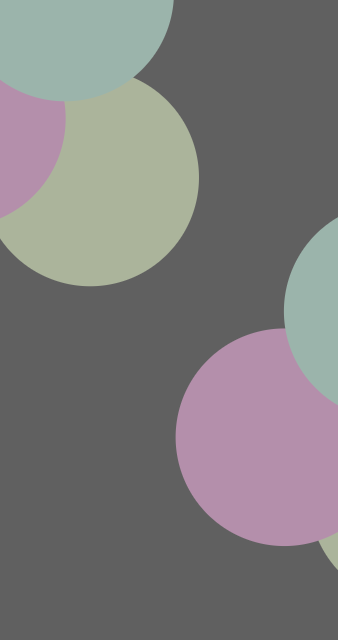
Give the GLSL for this background, as a WebGL 1 fragment shader.

```glsl
precision highp float;
// Two clusters of three overlapping flat pastel discs on a plain grey ground.

uniform vec2 u_resolution;

// Lengths are in canvas heights, origin at the lower left.
#define RADIUS 0.1700
#define CLUSTER_ORIGIN vec2(0.1018, 1.0117)
#define CLUSTER_STEP vec2(0.5118, -0.4980)
#define MAUVE_OFFSET vec2(-0.1692, -0.1969)
#define SAGE_OFFSET vec2(0.0391, -0.2890)
#define GROUND vec3(0.378, 0.378, 0.378)
#define TEAL vec3(0.608, 0.706, 0.671)
#define MAUVE vec3(0.706, 0.561, 0.671)
#define SAGE vec3(0.671, 0.706, 0.608)

// Paints one smooth-edged disc over the colour below it.
vec3 paintDisc(vec3 below, vec3 paint, vec2 p, vec2 center, float pixel) {
  float edgeDistance = length(p - center) - RADIUS;
  float coverage = clamp(0.5 - edgeDistance / pixel, 0.0, 1.0);
  return mix(below, paint, coverage);
}

void main() {
  float pixel = 1.0 / u_resolution.y;
  vec2 p = gl_FragCoord.xy * pixel;
  vec3 color = GROUND;

  // Each cluster stacks sage, then mauve, then teal.
  for (int i = 0; i < 2; i++) {
    vec2 anchor = CLUSTER_ORIGIN + float(i) * CLUSTER_STEP;
    color = paintDisc(color, SAGE, p, anchor + SAGE_OFFSET, pixel);
    color = paintDisc(color, MAUVE, p, anchor + MAUVE_OFFSET, pixel);
    color = paintDisc(color, TEAL, p, anchor, pixel);
  }

  gl_FragColor = vec4(color, 1.0);
}
```
